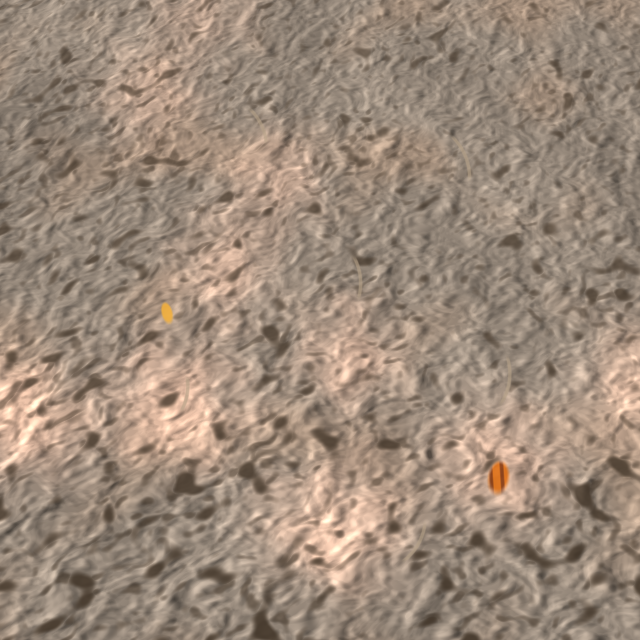
Give the GLSL for this texture, as a three.js fragment shader.

```glsl
// Dry trodden earth in dappled light: a crumbly noise height field, finer with
// distance, is shaded by its slope; warm sun flecks, dark pits at two sizes,
// straws and two small leaves are laid over it.

varying vec2 vUv;

const vec3 SHADE_EARTH = vec3(0.582, 0.530, 0.478);
const vec3 SUNLIT_EARTH = vec3(0.985, 0.800, 0.690);
const vec3 WARM_EARTH = vec3(0.665, 0.560, 0.475);
const vec3 PIT_COLOR = vec3(0.265, 0.215, 0.165);
const vec3 STRAW_COLOR = vec3(0.710, 0.630, 0.530);
const vec3 LEAF_ORANGE = vec3(0.860, 0.430, 0.080);
const vec3 LEAF_YELLOW = vec3(0.950, 0.690, 0.240);
const vec3 LEAF_VEIN = vec3(0.420, 0.160, 0.050);

const float NEAR_SCALE = 1.45;     // grain size at the bottom edge
const float FAR_SCALE = 0.80;      // grain size at the top edge
const float GRAIN_ANGLE = 0.62;    // lean of the clods
const vec2 GRAIN_STRETCH = vec2(0.82, 1.16);
const float GRAIN_FREQ = 24.0;
const float LIGHT_STEP = 0.008;
const vec2 LIGHT_DIR = vec2(-0.62, 0.78);
const float RELIEF_NEAR = 0.74;
const float RELIEF_FAR = 0.48;
const float PIT_NEAR = 0.90;
const float PIT_FAR = 0.60;
const float SUN_GAIN = 1.6;

vec2 hash2(vec2 p) {
  vec3 a = fract(p.xyx * vec3(0.1031, 0.1030, 0.0973));
  a += dot(a, a.yzx + 33.33);
  return fract((a.xx + a.yz) * a.zy);
}

float cornerSlope(vec2 cell, vec2 corner, vec2 f) {
  float angle = 6.2832 * hash2(cell + corner).x;
  return dot(vec2(cos(angle), sin(angle)), f - corner);
}

float gradNoise(vec2 p) {
  vec2 i = floor(p), f = fract(p);
  vec2 u = f * f * f * (f * (f * 6.0 - 15.0) + 10.0);
  float low = mix(cornerSlope(i, vec2(0.0), f), cornerSlope(i, vec2(1.0, 0.0), f), u.x);
  float high = mix(cornerSlope(i, vec2(0.0, 1.0), f), cornerSlope(i, vec2(1.0), f), u.x);
  return mix(low, high, u.y);
}

vec2 rotate(vec2 p, float a) {
  return vec2(cos(a) * p.x + sin(a) * p.y, cos(a) * p.y - sin(a) * p.x);
}

// Unrolls the receding ground so that grains shrink towards the top.
vec2 groundPlane(vec2 p) {
  float shrink = NEAR_SCALE - FAR_SCALE;
  float scale = NEAR_SCALE - shrink * p.y;
  return vec2((p.x - 0.5) / scale, -1.15 * log(scale) / shrink);
}

// Rounded lumps with creases between them, at three sizes.
float earthHeight(vec2 q) {
  float height = 0.0, amplitude = 1.0, freq = GRAIN_FREQ;
  for (int i = 0; i < 3; i++) {
    float n = gradNoise(q * freq + 17.3 * float(i));
    height += amplitude * (0.65 * n + 0.75 * abs(n));
    q = rotate(q, 0.45);
    freq *= 2.0;
    amplitude *= 0.62;
  }
  return height;
}

float softSpot(vec2 p, vec2 center, vec2 radius) {
  vec2 d = (p - center) / radius;
  return exp(-dot(d, d));
}

// One wavy row of flecks below and one trail climbing to the upper left.
float sunFlecks(vec2 p) {
  float light = 0.0;
  for (int i = 0; i < 5; i++) {
    float t = float(i);
    vec2 row = vec2(0.03 + 0.25 * t, 0.29 + 0.12 * sin(0.5 + 1.9 * t));
    vec2 trail = vec2(0.48 - 0.06 * t + 0.07 * cos(3.1416 * t), 0.44 + 0.135 * t);
    light += (1.0 - 0.11 * t) * softSpot(p, row, vec2(0.085, 0.080));
    light += (0.60 - 0.07 * t) * softSpot(p, trail, vec2(0.065, 0.068));
  }
  return 1.0 - exp(-SUN_GAIN * light);
}

// A thin bent straw, standing near upright around its middle.
float straw(vec2 p, vec2 center, float lean, float halfLength) {
  vec2 d = rotate(p - center, lean);
  d.x += 6.0 * d.y * d.y;
  float ends = 1.0 - smoothstep(0.7 * halfLength, halfLength, abs(d.y));
  return ends * (1.0 - smoothstep(0.0012, 0.0042, abs(d.x)));
}

void main() {
  vec2 ground = groundPlane(vUv);
  vec2 warp = vec2(gradNoise(ground * 19.0), gradNoise(ground * 19.0 + 40.0));
  vec2 grain = rotate(ground + 0.010 * warp, GRAIN_ANGLE) * GRAIN_STRETCH;

  // Light and large patches of tone
  float blotch = gradNoise(ground * 5.0 + 8.0);
  float sun = sunFlecks(vUv + 0.045 * warp + 0.03 * blotch);
  float warmth = smoothstep(0.0, 0.5, gradNoise(ground * 6.5 + 61.0));
  vec3 color = mix(SHADE_EARTH, WARM_EARTH, 0.6 * warmth);
  color = mix(color, SUNLIT_EARTH, sun);
  float track = gradNoise(rotate(ground, 1.05) * vec2(5.0, 24.0));
  color *= 1.0 + 0.16 * blotch + 0.10 * track;

  // Slope shading
  float slope = earthHeight(grain) - earthHeight(grain + LIGHT_STEP * LIGHT_DIR);
  color *= 1.0 + mix(RELIEF_NEAR, RELIEF_FAR, vUv.y) * clamp(slope, -0.8, 0.6);

  // Dark pits, gathered in clumps
  float clump = gradNoise(ground * 8.0 + 23.0) - 0.2 * (vUv.x + vUv.y - 0.8);
  float pit = smoothstep(0.20, 0.52, gradNoise(grain * 36.0 + 5.0) + 0.30 * clump);
  float crumb = smoothstep(0.16, 0.55, gradNoise(grain * 63.0 + 31.0) + 0.30 * clump);
  float hollow = max(pit, 0.65 * crumb);
  color = mix(color, PIT_COLOR, mix(PIT_NEAR, PIT_FAR, vUv.y) * hollow);

  // Scattered straws
  for (int i = 0; i < 6; i++) {
    vec2 seed = hash2(vec2(float(i) * 7.0 + 3.0, 11.0));
    vec2 center = 0.1 + 0.8 * seed;
    float mask = straw(vUv, center, 1.2 * (seed.y - 0.5), 0.025 + 0.02 * seed.x);
    color = mix(color, STRAW_COLOR, 0.65 * mask);
  }

  // A streaked orange leaf and a smaller yellow one
  for (int i = 0; i < 2; i++) {
    float t = float(i);
    vec2 d = rotate(vUv - mix(vec2(0.78, 0.26), vec2(0.26, 0.515), t), 0.4 * t - 0.15);
    d /= mix(vec2(0.017, 0.026), vec2(0.009, 0.017), t);
    float mask = 1.0 - smoothstep(0.65, 1.1, length(d) + 0.25 * d.y);
    float vein = (1.0 - t) * smoothstep(0.0, 1.0, sin(6.0 * d.x + 2.0 * d.y));
    vec3 leaf = mix(mix(LEAF_ORANGE, LEAF_YELLOW, t), LEAF_VEIN, 0.8 * vein);
    color = mix(color, leaf, 0.9 * mask);
  }

  gl_FragColor = vec4(clamp(color, 0.0, 1.0), 1.0);
}
```
